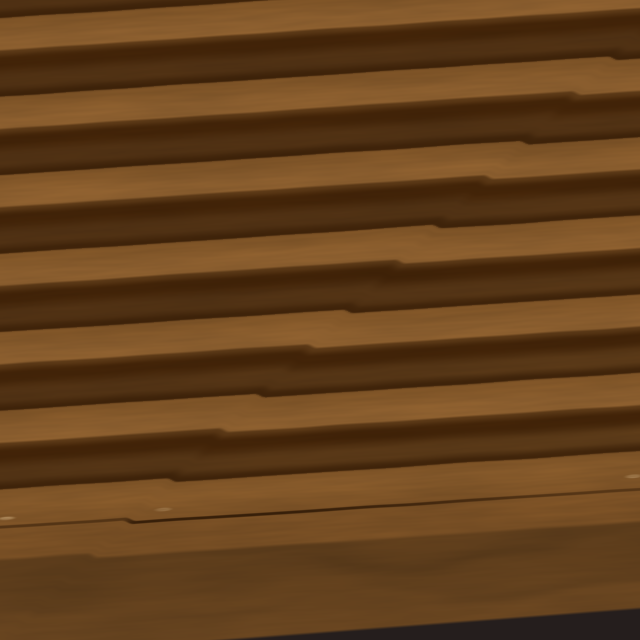
Reproduce this texture procedurally as a three.js fragment shader.

```glsl
// Slanted wooden slats with dark grooves above a plain front board.
varying vec2 vUv;

vec2 gradientAt(vec2 cell) {
  float a = 6.2832 * fract(sin(dot(cell, vec2(127.1, 311.7))) * 4375.85);
  return vec2(cos(a), sin(a));
}

// Gradient noise, about -0.7 to 0.7
float noise(vec2 p) {
  vec2 i = floor(p), f = fract(p);
  vec2 w = f * f * f * (f * (f * 6.0 - 15.0) + 10.0);
  float a = dot(gradientAt(i), f);
  float b = dot(gradientAt(i + vec2(1.0, 0.0)), f - vec2(1.0, 0.0));
  float c = dot(gradientAt(i + vec2(0.0, 1.0)), f - vec2(0.0, 1.0));
  float d = dot(gradientAt(i + 1.0), f - 1.0);
  return mix(mix(a, b, w.x), mix(c, d, w.x), w.y);
}

void main() {
  float x = vUv.x, down = 1.0 - vUv.y;

  // Depth across the slats, with a small jog along a diagonal
  float diagonal = x + 1.046 * down - 1.052;
  float jog = smoothstep(-0.012, 0.014, diagonal);
  float s = down + 0.066 * x - 0.0065 * jog;
  s += 0.0012 * noise(vec2(x * 9.0, s * 14.0));

  // Wood grain stretched along the slats
  float fine = noise(vec2(x * 14.0, s * 190.0));
  float streak = noise(vec2(x * 4.0 + 7.0, s * 70.0));
  float blotch = noise(vec2(x * 5.0, s * 16.0 + 3.0));
  float grain = 0.035 * fine + 0.04 * streak + 0.04 * blotch;

  // Lit slat tops
  float p = fract((s - 0.0286) / 0.1227);
  vec3 wood = mix(vec3(0.49, 0.325, 0.15), vec3(0.54, 0.365, 0.18), smoothstep(0.0, 0.3, p));
  wood *= 1.0 + 1.3 * grain;

  // Grooves: deep shadow, softer wall, dark line above the next slat
  float q = (p - 0.41) / 0.59;
  vec3 wall = mix(vec3(0.31, 0.19, 0.075), vec3(0.36, 0.23, 0.095), smoothstep(0.5, 1.3, x * 0.5 + down));
  vec3 groove = mix(vec3(0.255, 0.137, 0.03), wall, smoothstep(0.28, 0.6, q));
  groove = mix(vec3(0.36, 0.225, 0.09), groove, smoothstep(0.0, 0.2, q));
  groove = mix(groove, vec3(0.23, 0.125, 0.03), 0.85 * smoothstep(0.74, 0.96, q));
  groove *= 1.0 + grain;

  float fromMiddle = abs(fract(p + 0.295) - 0.5);
  vec3 color = mix(wood, groove, smoothstep(0.185, 0.223, fromMiddle));

  // Last two flat strips, parted by a thin seam
  vec3 strip = mix(vec3(0.51, 0.34, 0.16), vec3(0.465, 0.305, 0.14), smoothstep(0.79, 0.84, s));
  strip *= 1.0 + 1.5 * grain;
  float seam = 1.0 - smoothstep(0.0008, 0.0036, abs(s - 0.824));
  float seamDepth = mix(0.55, 0.95 - 0.45 * smoothstep(0.4, 1.0, x), jog);
  strip = mix(strip, vec3(0.2, 0.11, 0.03), seam * seamDepth);
  color = mix(color, strip, smoothstep(0.778, 0.79, s));

  // Pale chips worn along the strip
  for (int i = 0; i < 3; i++) {
    float k = float(i);
    vec2 offset = vec2(x - 0.01 - 0.245 * k * k, s - 0.811 + 0.004 * k);
    float chip = 1.0 - smoothstep(0.3, 1.0, length(offset / vec2(0.018, 0.004)));
    color = mix(color, vec3(0.76, 0.63, 0.45), chip * (0.55 + 0.5 * fine));
  }

  // Front board in shade, with wavier grain
  float wave = noise(vec2(x * 3.0, s * 28.0 + 1.5 * blotch));
  vec3 front = mix(vec3(0.36, 0.235, 0.105), vec3(0.41, 0.27, 0.125), smoothstep(0.91, 1.02, s));
  front *= 1.0 + 0.12 * wave + 0.9 * grain;
  color = mix(color, front, smoothstep(0.871, 0.878, s));

  // Dark gap below the board
  float gap = smoothstep(1.0235, 1.0295, down + 0.076 * x);
  color = mix(color, vec3(0.145, 0.118, 0.115), gap);

  gl_FragColor = vec4(color, 1.0);
}
```
